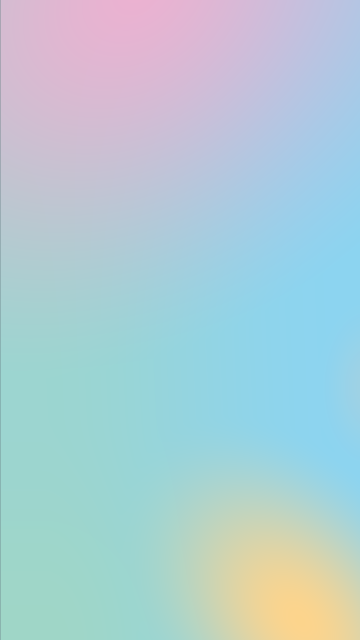
A Shadertoy shader for this background:

```glsl
// Soft pastel mesh gradient: pink crown, mint left, sky right, amber glow below.
#define MINT   vec3(0.61, 0.835, 0.815)
#define LEAF   vec3(0.625, 0.84, 0.78)
#define SKY    vec3(0.55, 0.83, 0.94)
#define PINK   vec3(0.925, 0.695, 0.82)
#define AMBER  vec3(0.99, 0.83, 0.55)
#define HAZE   vec3(0.65, 0.82, 0.88)
#define RIM    vec3(0.42, 0.52, 0.54)
#define ASPECT 0.5625
#define PINK_SHEAR 0.3
#define RIM_WIDTH 0.0023

// Smooth falloff from 1 at the centre to 0 at unit distance.
float glow(vec2 offset) {
    return 1.0 - smoothstep(0.0, 1.0, length(offset));
}

// Falloff with a narrower peak and a longer, straighter slope.
float softCone(vec2 offset) {
    float cone = max(1.0 - length(offset), 0.0);
    return mix(cone, glow(offset), 0.5);
}

void mainImage(out vec4 fragColor, in vec2 fragCoord) {
    vec2 uv = fragCoord / iResolution.xy;
    vec2 p = uv * vec2(ASPECT, 1.0); // canvas-height units

    // Base: mint to sky, greener toward the lower left
    vec3 left = mix(LEAF, MINT, smoothstep(0.0, 0.35, uv.y));
    float skyMix = smoothstep(0.1, 0.95, uv.x + 0.08 * (uv.y - 0.41));
    vec3 color = mix(left, SKY, skyMix);

    // Faint haze at the right edge
    color = mix(color, HAZE, 0.75 * glow((p - vec2(0.573, 0.395)) / vec2(0.08, 0.14)));

    // Pink crown, sheared so it leans toward the left
    vec2 crown = (p - vec2(0.215, 1.013)) / vec2(0.65, 0.58);
    crown.y -= PINK_SHEAR * crown.x;
    color = mix(color, PINK, softCone(crown));

    // Amber ellipse, its long axis pointing up and left
    vec2 axis = vec2(-0.6, 0.8);
    vec2 q = p - vec2(0.469, 0.03);
    vec2 amber = vec2(dot(q, axis), dot(q, vec2(axis.y, -axis.x)));
    color = mix(color, AMBER, glow(amber / vec2(0.365, 0.236)));

    // Hairline rim on the left, weighted by pixel coverage
    float pixel = 1.0 / iResolution.x;
    float coverage = clamp((RIM_WIDTH - uv.x) / pixel + 0.5, 0.0, 1.0);
    color = mix(color, RIM, 0.5 * coverage);

    fragColor = vec4(color, 1.0);
}
```
